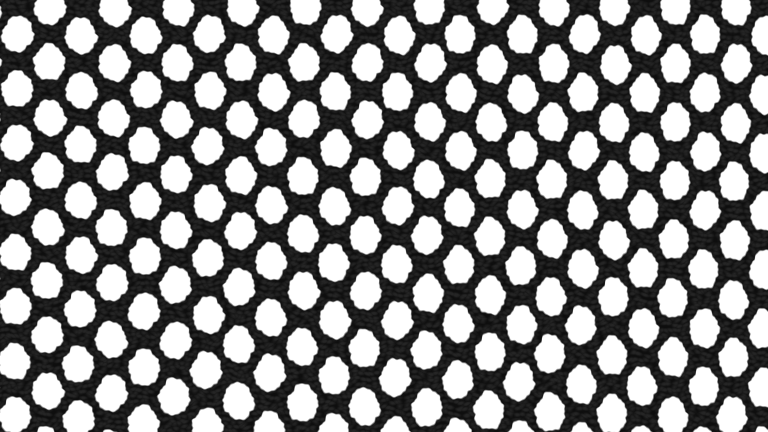
Reproduce this texture procedurally as a WebGL 2 fragment shader.

```glsl
#version 300 es
precision highp float;

uniform vec2 u_resolution;
out vec4 fragColor;

const float CANVAS_HEIGHT = 432.0;   // canvas units, lengths below use them
const vec2 FIRST_HOLE = vec2(17.5, 34.5);
const vec2 HOLE_SIZE = vec2(31.2, 57.0);
const float LEAN = 0.008;
const vec3 THREAD_DARK = vec3(0.055);
const vec3 THREAD_LIGHT = vec3(0.145);
const vec3 BACKDROP = vec3(1.0);

vec2 hash22(vec2 p) {
    vec3 q = fract(p.xyx * vec3(0.1031, 0.1030, 0.0973));
    q += dot(q, q.yzx + 33.33);
    return fract((q.xx + q.yz) * q.zy);
}

// Distance to the nearest scattered point
float cellular(vec2 p) {
    vec2 cell = floor(p);
    float nearest = 2.0;
    for (int y = -1; y <= 1; y++) {
        for (int x = -1; x <= 1; x++) {
            vec2 neighbour = cell + vec2(x, y);
            nearest = min(nearest, length(neighbour + hash22(neighbour) - p));
        }
    }
    return nearest;
}

float smoothMax(float a, float b, float radius) {
    float h = max(radius - abs(a - b), 0.0) / radius;
    return max(a, b) + h * h * radius * 0.25;
}

// The stretched fabric narrows its columns and lengthens its rows to the right
float columnX(float k) { return FIRST_HOLE.x + 32.4 * k - 0.05 * k * k; }
float columnAt(float x) {
    return (32.4 - sqrt(1049.76 - 0.2 * (x - FIRST_HOLE.x))) / 0.1;
}
float columnWidth(float k) { return 32.4 - 0.1 * k; }
float rowPitch(float k) { return 54.4 + 0.29 * k - 0.0043 * k * k; }

// Rounded hexagon, wider below, with a frayed outline
float holeDistance(vec2 p, vec2 seed) {
    float angle = atan(p.y, p.x);
    vec2 phase = 6.2832 * seed;
    float fray = 0.55 * sin(5.0 * angle + phase.x)
               + 0.45 * sin(9.0 * angle + phase.y)
               + 0.30 * sin(17.0 * angle + phase.x + phase.y)
               + 0.45 * sin(6.0 * angle + 1.0);
    p.x /= 1.0 - 0.006 * p.y;
    p.x += (seed.x - 0.5) * 0.14 * p.y;
    float sides = dot(vec2(abs(p.x), sqrt(p.y * p.y + 9.0)), vec2(0.894, 0.447)) - 15.5;
    float caps = abs(p.y) - 18.5;
    return smoothMax(sides, caps, 5.0) + fray;
}

// Nearest hole of the staggered lattice; p is measured down from the top
float meshDistance(vec2 p) {
    float straightX = p.x + LEAN * p.y;
    float middle = round(columnAt(straightX));
    float nearest = 100.0;
    for (int i = -1; i <= 1; i++) {
        float column = middle + float(i);
        float pitch = rowPitch(column);
        float stagger = 0.5 * mod(column, 2.0);
        float row = round((p.y - FIRST_HOLE.y) / pitch - stagger);
        vec2 seed = hash22(vec2(column, row) + 41.0);
        vec2 centre = vec2(columnX(column), FIRST_HOLE.y + (row + stagger) * pitch);
        vec2 local = vec2(straightX, p.y) - centre - (seed.yx - 0.5) * 2.0;
        local *= HOLE_SIZE / vec2(columnWidth(column), pitch);
        nearest = min(nearest, holeDistance(vec2(local.x, -local.y), seed));
    }
    return nearest;
}

// Knitted strands: small bright lumps with dark gaps
vec3 threadColour(vec2 p, float edge) {
    vec2 bend = vec2(sin(p.y * 0.31), sin(p.x * 0.23)) * 1.2;
    float lumps = 1.0 - cellular((p + bend) / vec2(6.0, 4.2));
    float strands = 0.5 + 0.5 * sin(p.y * 1.05 + 1.5 * sin(p.x * 0.2));
    float light = smoothstep(0.15, 0.9, 0.78 * lumps + 0.22 * strands);
    light *= mix(0.65, 1.0, smoothstep(0.5, 3.5, edge));
    return mix(THREAD_DARK, THREAD_LIGHT, light);
}

void main() {
    float pixel = CANVAS_HEIGHT / u_resolution.y;
    vec2 p = gl_FragCoord.xy * pixel;
    p.y = CANVAS_HEIGHT - p.y;

    float edge = meshDistance(p);
    float softness = max(1.1, 0.75 * pixel);
    float cover = smoothstep(-softness, softness, edge);
    fragColor = vec4(mix(BACKDROP, threadColour(p, edge), cover), 1.0);
}
```
